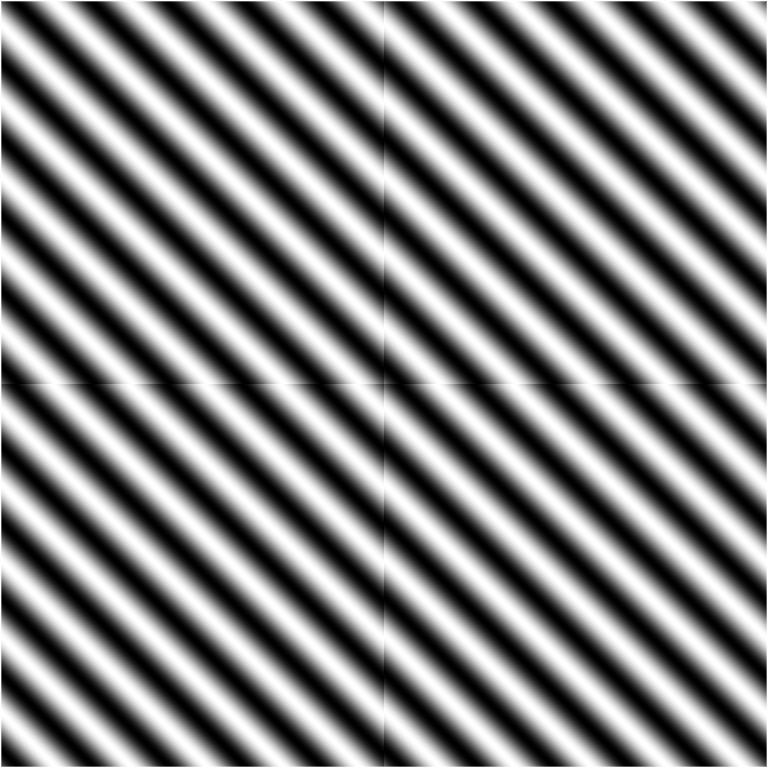
Give the GLSL for this pattern, as a Shadertoy shader.

```glsl
const float TILES = 2.0;             // tiles across and down
const float WAVES_PER_TILE = 5.06;   // not whole, so a faint seam shows
const float BORDER_WIDTH = 0.0018;   // pale rim, in canvas units
const vec3 DARK = vec3(0.0);
const vec3 LIGHT = vec3(1.0);
const float TAU = 6.2831853;
const int SAMPLES = 3;               // antialiasing grid per side

// Diagonal sine wave, restarted in every tile
float diagonalWave(vec2 uv) {
    vec2 tileUv = fract(uv * TILES);
    return 0.5 - 0.5 * sin(TAU * WAVES_PER_TILE * (tileUv.x + tileUv.y));
}

// 1 on the rim of the canvas, 0 inside
float borderMask(vec2 uv, float pixel) {
    vec2 toEdge = min(uv, 1.0 - uv);
    float edgeDistance = min(toEdge.x, toEdge.y);
    return 1.0 - smoothstep(-0.5 * pixel, 0.5 * pixel, edgeDistance - BORDER_WIDTH);
}

void mainImage(out vec4 fragColor, in vec2 fragCoord) {
    // Average a small grid to smooth the tile seams
    float wave = 0.0;
    for (int j = 0; j < SAMPLES; j++) {
        for (int i = 0; i < SAMPLES; i++) {
            vec2 offset = (vec2(i, j) + 0.5) / float(SAMPLES) - 0.5;
            wave += diagonalWave((fragCoord + offset) / iResolution.xy);
        }
    }
    wave /= float(SAMPLES * SAMPLES);

    vec3 color = mix(DARK, LIGHT, wave);
    vec2 uv = fragCoord / iResolution.xy;
    color = mix(color, LIGHT, borderMask(uv, 1.0 / iResolution.y));
    fragColor = vec4(color, 1.0);
}
```
